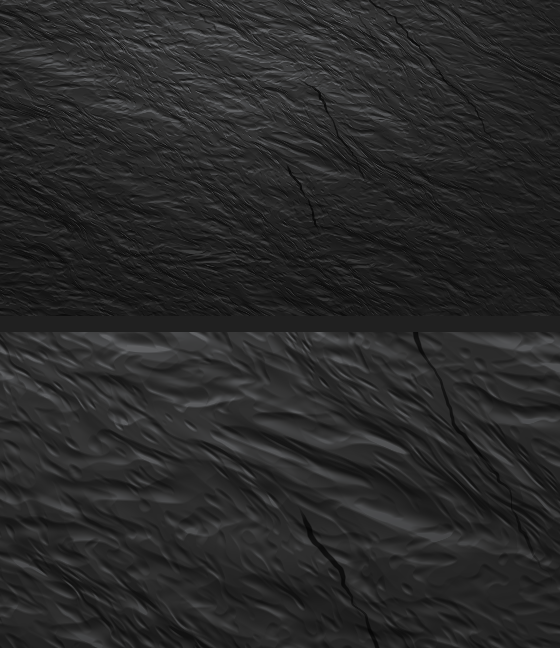
Top, the full canvas; bottom, a detail of the centre.
A WebGL 2 fragment shader for this texture:

```glsl
#version 300 es
precision highp float;
// Dark slate: slanted cleft grain, broken ledges and thin cracks under soft light from above.

#define GRAIN_ANGLE 0.34
#define GRAIN_BEND 0.045
#define GRAIN_SCALE 8.0
#define RELIEF 0.38
#define LEDGE_HEIGHT 0.008
#define SAMPLE_STEP 0.0025
#define SHADE_LEVEL 0.100
#define GLOW_LEVEL 0.112
#define GLOW_CENTER vec2(0.42, 0.88)
#define CRACK_COUNT 9
#define CRACK_WIDTH 0.0025
#define CRACK_DEPTH 0.70

uniform vec2 u_resolution;
out vec4 fragColor;

float hash(vec2 p) {
    vec3 k = fract(vec3(p.xyx) * 0.1031);
    k += dot(k, k.yzx + 33.33);
    return fract((k.x + k.y) * k.z);
}

float noise(vec2 p) {
    vec2 cell = floor(p), f = fract(p);
    f = f * f * (3.0 - 2.0 * f);
    float low = mix(hash(cell), hash(cell + vec2(1, 0)), f.x);
    float high = mix(hash(cell + vec2(0, 1)), hash(cell + vec2(1, 1)), f.x);
    return mix(low, high, f.y);
}

// Coordinates along (x) and across (y) the gently bending grain
vec2 grainSpace(vec2 p) {
    float c = cos(GRAIN_ANGLE), s = sin(GRAIN_ANGLE);
    vec2 q = vec2(c * p.x - s * p.y, s * p.x + c * p.y);
    q.y += GRAIN_BEND * p.x * p.x;
    q.y += 0.04 * noise(p * 3.1 + 11.0) + 0.008 * noise(p * 15.0 + 5.0);
    return q + 20.0;
}

// Stone surface: creased octaves, each crumpling the next, plus intermittent ledges
float surfaceHeight(vec2 p) {
    vec2 q = grainSpace(p), crumpled = q;
    float height = 0.0, freq = GRAIN_SCALE, weight = 0.24, stretch = 3.6;
    for (int i = 0; i < 5; i++) {
        float skew = i % 2 == 0 ? 0.5 : -0.5;
        vec2 g = vec2(crumpled.x / stretch + skew * crumpled.y, crumpled.y) * freq;
        float n = noise(g + float(i) * 17.3);
        float crease = abs(2.0 * n - 1.0);
        height += weight / freq * (0.75 * n - 0.45 * crease);
        crumpled += vec2(0.9, 0.22) * (n - 0.5) / freq;
        freq *= 2.0;
        weight = min(weight * 1.55, 0.95);
        stretch *= 0.82;
    }
    float level = fract(3.0 * noise(q * vec2(1.4, 4.2) + 3.7) + 0.16 * noise(q * vec2(22.0, 40.0)));
    float ledge = smoothstep(0.0, 0.05, level) - level;
    float presence = smoothstep(0.48, 0.80, noise(q * vec2(4.0, 7.0) + 41.0));
    return height + LEDGE_HEIGHT * presence * ledge;
}

// Darkness of one jagged crack: the first three are long, the rest short and faint
float crack(vec2 p, float id, float pixel) {
    vec2 rnd = vec2(hash(vec2(id, 3.0)), hash(vec2(id, 8.0)));
    bool isLong = id < 2.5;
    vec2 start = isLong ? vec2(1.13 - 0.27 * id + 0.08 * id * id, 1.03 - 0.27 * id)
                        : rnd * vec2(1.5, 0.9) + 0.1;
    float size = isLong ? 0.74 * pow(0.60, id) : 0.07 + 0.13 * rnd.x;
    float angle = isLong ? 0.86 + 0.13 * id : 0.35 + 0.50 * rnd.y;
    vec2 dir = vec2(cos(angle), -sin(angle));
    vec2 d = p - start;
    float along = dot(d, dir), t = along / size;
    float across = dot(d, vec2(-dir.y, dir.x));
    across -= 0.20 * size * t * (1.0 - t);
    across -= 0.030 * (noise(vec2(along * 13.0 + 30.0, id * 7.0)) - 0.5);
    across -= 0.008 * (noise(vec2(along * 50.0 + 60.0, id * 9.0)) - 0.5);
    across -= 0.004 * (noise(vec2(along * 130.0 + 90.0, id * 4.0)) - 0.5);
    float taper = smoothstep(0.0, 0.10, t) * (1.0 - smoothstep(0.75, 1.0, t));
    float vary = noise(vec2(along * 24.0 + 40.0, id * 5.0));
    float width = CRACK_WIDTH * taper * (0.2 + 1.2 * vary);
    float line = 1.0 - smoothstep(width * 0.5, width + 0.7 * pixel, abs(across));
    return line * taper * (0.45 + 0.55 * vary) * (isLong ? 1.25 : 0.6);
}

void main() {
    vec2 uv = gl_FragCoord.xy / u_resolution;
    vec2 p = gl_FragCoord.xy / u_resolution.y;

    // Slope facing the light
    vec2 toLight = normalize(vec2(0.12, 1.0)) * SAMPLE_STEP;
    float slope = (surfaceHeight(p) - surfaceHeight(p + toLight)) / SAMPLE_STEP;
    float roughness = RELIEF * (1.0 - 0.25 * smoothstep(0.65, 1.0, uv.x));

    // Soft pool of light with faint tonal patches
    vec2 fromGlow = (uv - GLOW_CENTER) / 0.5;
    float tone = SHADE_LEVEL + GLOW_LEVEL * exp(-dot(fromGlow, fromGlow));
    tone *= 0.94 + 0.12 * noise(grainSpace(p) * vec2(2.0, 5.0) + 9.0);
    tone *= exp(roughness * clamp(slope, -2.0, 1.7));

    // Cracks
    float dark = 0.0;
    for (int i = 0; i < CRACK_COUNT; i++) {
        dark = max(dark, crack(p, float(i), 1.0 / u_resolution.y));
    }
    tone *= 1.0 - CRACK_DEPTH * min(dark, 1.0);

    // Near-neutral stone, slightly cool in the highlights
    vec3 color = tone * mix(vec3(1.0), vec3(0.99, 1.0, 1.02), smoothstep(0.18, 0.30, tone));
    fragColor = vec4(color, 1.0);
}
```
